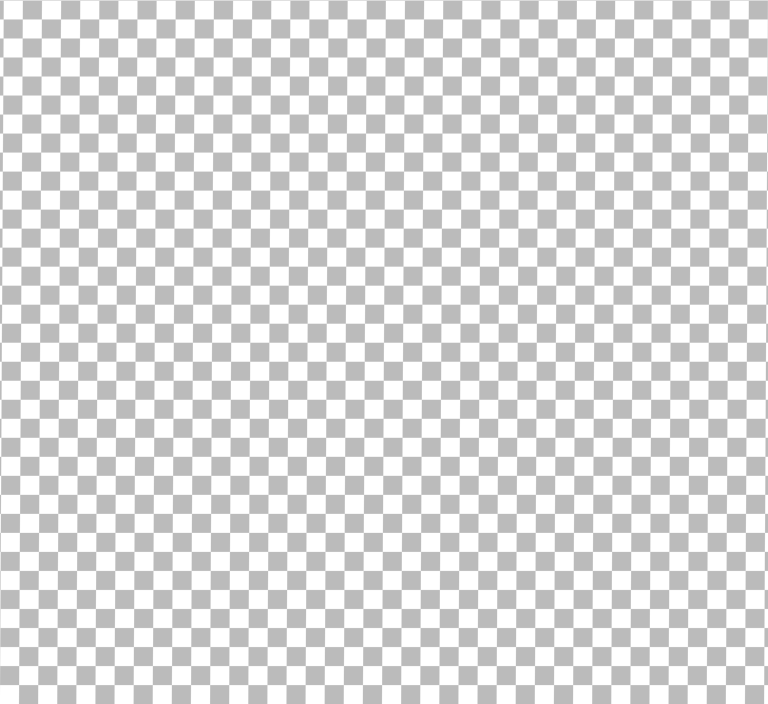
A Shadertoy shader for this pattern:

```glsl
const vec3 WHITE = vec3(1.0);
const vec3 GREY = vec3(0.733);
const vec2 CELLS = vec2(40.2, 37.02);    // squares across and down
const vec2 OFFSET = vec2(1.199, 0.024);  // phase of the grid, in squares
const float LEAN = 0.205;                // sideways drift from top to bottom, in squares
const float EDGE_PIXELS = 1.15;          // width of the smoothed edge

// Signed distance to the nearest square boundary, positive in even squares
vec2 stripeDistance(vec2 grid) {
    return 0.5 - abs(mod(grid + 0.5, 2.0) - 1.0);
}

// Smoothed checkerboard: 1 where both stripes agree, 0 elsewhere
float checker(vec2 grid, vec2 edgeWidth) {
    vec2 side = clamp(2.0 * stripeDistance(grid) / edgeWidth, -1.0, 1.0);
    return 0.5 + 0.5 * side.x * side.y;
}

// Canvas position, measured from the upper left, to grid units
vec2 toGrid(vec2 pos, vec2 cells, vec2 offset, float lean) {
    return pos * cells - offset + vec2(lean * pos.y, 0.0);
}

void mainImage(out vec4 fragColor, in vec2 fragCoord) {
    vec2 uv = fragCoord / iResolution.xy;
    vec2 pos = vec2(uv.x, 1.0 - uv.y);

    vec2 grid = toGrid(pos, CELLS, OFFSET, LEAN);
    vec2 edgeWidth = EDGE_PIXELS * CELLS / iResolution.xy;

    fragColor = vec4(mix(WHITE, GREY, checker(grid, edgeWidth)), 1.0);
}
```
